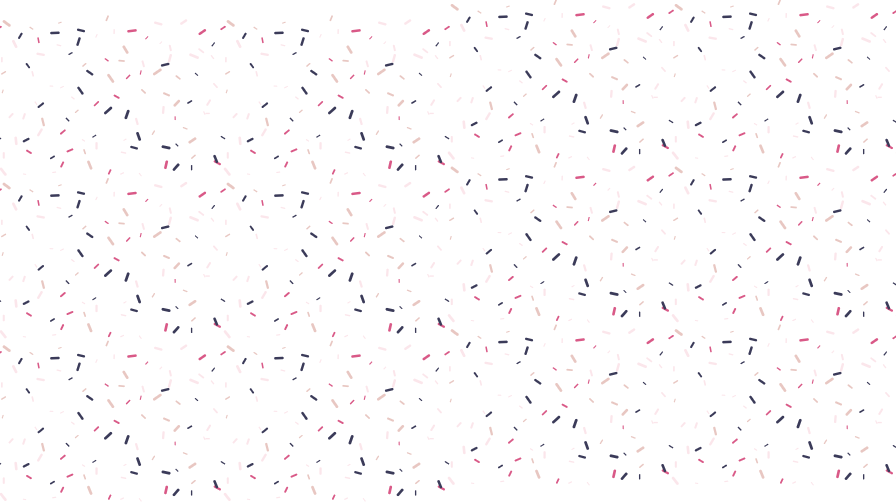
Write a Shadertoy shader that draws this pattern.

```glsl
// Confetti sprinkles: small rounded strokes in navy, rose, beige and blush on white.
#define CELL_SIZE vec2(0.03704, 0.03585)  // one sprinkle per cell, in canvas heights
#define TILE_CELLS vec2(12.0, 9.0)        // cells before the pattern repeats
#define SHEET_CELLS vec2(24.0, 27.0)      // cells covered by one sheet
#define SHEET_LIFT 0.032                  // vertical step between the two sheets
#define JITTER 0.9
#define HALF_LENGTH 0.0104
#define RADIUS 0.0028
#define MIN_SCALE 0.36
#define NAVY vec3(0.23, 0.23, 0.35)
#define ROSE vec3(0.85, 0.35, 0.53)
#define BEIGE vec3(0.91, 0.78, 0.76)
#define BLUSH vec3(0.985, 0.90, 0.92)

// Integer hash giving three values in 0..1
vec3 hash3(uvec3 v) {
    v = v * 1664525u + 1013904223u;
    v.x += v.y * v.z; v.y += v.z * v.x; v.z += v.x * v.y;
    v ^= v >> 16u;
    v.x += v.y * v.z; v.y += v.z * v.x; v.z += v.x * v.y;
    return vec3(v >> 8u) / 16777216.0;
}

// Distance to a capsule lying along the x axis
float capsule(vec2 p, float halfLength, float radius) {
    p.x -= clamp(p.x, radius - halfLength, halfLength - radius);
    return length(p) - radius;
}

vec3 sprinkleColor(float pick) {
    if (pick < 0.24) return NAVY;
    if (pick < 0.43) return ROSE;
    if (pick < 0.65) return BEIGE;
    return BLUSH;
}

// Paints the sprinkle owned by one cell over the given colour
vec3 paintSprinkle(vec3 base, vec2 p, vec2 cell, float pixel) {
    uvec2 id = uvec2(mod(cell, TILE_CELLS));
    vec3 place = hash3(uvec3(id, 7u));
    vec3 style = hash3(uvec3(id, 23u));

    vec2 center = (cell + 0.5 + JITTER * (place.xy - 0.5)) * CELL_SIZE;
    float angle = 3.14159 * place.z;
    vec2 axis = vec2(cos(angle), sin(angle));
    vec2 d = p - center;
    vec2 local = vec2(dot(d, axis), dot(d, vec2(-axis.y, axis.x)));

    float scale = mix(MIN_SCALE, 1.0, pow(style.x, 1.3));
    float stretch = mix(0.85, 1.05, style.z);
    float dist = capsule(local, HALF_LENGTH * scale * stretch, RADIUS * scale);
    float coverage = clamp(0.5 - dist / pixel, 0.0, 1.0);
    return mix(base, sprinkleColor(style.y), coverage);
}

void mainImage(out vec4 fragColor, in vec2 fragCoord) {
    float pixel = 1.0 / iResolution.y;
    vec2 uv = fragCoord * pixel;
    vec3 color = vec3(1.0);

    // Two sheets side by side, the right one raised
    for (int sheet = 0; sheet < 2; sheet++) {
        vec2 p = uv - vec2(0.0, SHEET_LIFT * float(sheet));
        vec2 home = floor(p / CELL_SIZE);

        // Neighbouring cells may reach into this one
        for (int j = -1; j <= 1; j++)
        for (int i = -1; i <= 1; i++) {
            vec2 cell = home + vec2(i, j);
            bool onRight = cell.x >= SHEET_CELLS.x;
            bool inRows = cell.y >= 0.0 && cell.y < SHEET_CELLS.y;
            if (inRows && onRight == (sheet == 1))
                color = paintSprinkle(color, p, cell, pixel);
        }
    }
    fragColor = vec4(color, 1.0);
}
```
